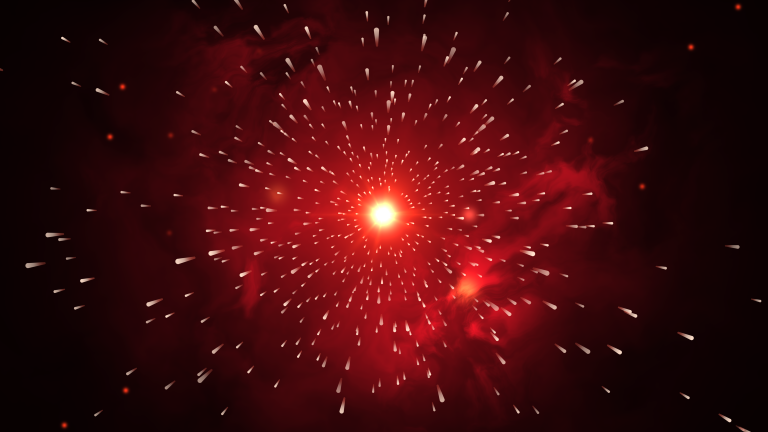
A Shadertoy shader for this background:

```glsl
// A burst of light at the centre of a red nebula, with star streaks flying outward.
// The clouds are layered value noise inside soft masks; the streaks are tapered
// segments in jittered polar cells, and the core is a sum of radial falloffs.

#define CENTER vec2(-0.002, 0.003)
#define STAR_LAYERS 4
#define STAR_SPOKES 40.0
#define RING_SIZE 0.072
#define STAR_COLOR vec3(1.0, 0.88, 0.80)
#define CLOUD_COLOR vec3(1.0, 0.09, 0.16)
#define EMBER_COLOR vec3(0.9, 0.20, 0.08)
#define GLOW_SIZE 0.42
#define CLOUD_SCALE 5.0
#define TAU 6.28318

float hash(vec2 p) {
    return fract(sin(dot(p, vec2(127.1, 311.7))) * 43758.55);
}

float noise(vec2 p) {
    vec2 i = floor(p), f = fract(p);
    f = f * f * (3.0 - 2.0 * f);
    return mix(mix(hash(i), hash(i + vec2(1, 0)), f.x),
               mix(hash(i + vec2(0, 1)), hash(i + vec2(1, 1)), f.x), f.y);
}

float fbm(vec2 p) {
    float sum = 0.0, amp = 0.5;
    for (int i = 0; i < 5; i++) {
        sum += amp * noise(p);
        p = mat2(1.6, 1.2, -1.2, 1.6) * p + 7.3;
        amp *= 0.5;
    }
    return sum;
}

// Soft round mask of the given radius
float blob(vec2 p, vec2 c, float radius) {
    vec2 d = (p - c) / radius;
    return exp(-dot(d, d));
}

vec3 nebula(vec2 p) {
    vec2 warp = vec2(fbm(p * 4.0 + 3.0), fbm(p * 4.0 + 19.0)) - 0.5;
    float cloud = fbm(p * CLOUD_SCALE + warp * 2.0);
    float wisps = smoothstep(0.40, 0.80, fbm(p * 11.0 + warp * 5.0 + 40.0));

    // Broad red light, broken up toward its rim
    float r = length(p * vec2(0.88, 1.0));
    float light = 0.55 * exp(-pow(r / GLOW_SIZE, 2.0));
    light *= mix(1.0, 0.25 + 1.5 * cloud, smoothstep(0.05, 0.35, r));
    light += 0.05 * cloud * exp(-r * r * 2.0) + 0.022;

    // Brighter clumps around the burst
    float clumps = blob(p, vec2(-0.27, 0.07), 0.13) + blob(p, vec2(0.20, -0.18), 0.14)
                 + blob(p, vec2(0.15, -0.35), 0.13) + blob(p, vec2(0.44, 0.14), 0.18)
                 + 0.7 * blob(p, vec2(-0.27, 0.38), 0.16) + 0.6 * blob(p, vec2(-0.27, -0.17), 0.13)
                 + 0.6 * blob(p, vec2(-0.70, 0.05), 0.04);
    vec3 col = CLOUD_COLOR * (light + 0.42 * clumps * wisps);

    // Small golden and rosy knots
    float gold = blob(p, vec2(-0.245, 0.048), 0.022) + blob(p, vec2(0.19, -0.176), 0.028);
    col += vec3(0.55, 0.42, 0.15) * gold * (0.35 + wisps);
    col += vec3(0.5, 0.24, 0.18) * blob(p, vec2(0.20, 0.0), 0.016);
    return col;
}

// One layer of radial streaks: x is coverage, y runs from tail to head
vec2 streaks(vec2 p, float layer, float px) {
    float spin = hash(vec2(layer, 4.7));
    float turn = fract(atan(p.y, p.x) / TAU + spin);
    float ringShift = layer / float(STAR_LAYERS);
    vec2 cell = floor(vec2(turn * STAR_SPOKES, length(p) / RING_SIZE + ringShift));
    vec2 seed = cell + layer * 57.0;

    float angle = ((cell.x + mix(0.25, 0.75, hash(seed))) / STAR_SPOKES - spin) * TAU;
    float head = (cell.y - ringShift + mix(0.66, 0.88, hash(seed + 11.3))) * RING_SIZE;
    float chance = mix(0.62, 0.13, smoothstep(0.22, 0.55, head));
    if (head < 0.06 || hash(seed + 23.9) > chance) return vec2(0.0);

    // Size grows outward, with a few much larger stars
    float size = pow(hash(seed + 37.1), 5.0);
    float grow = smoothstep(0.0, 0.6, head);
    float len = mix(0.009, 0.032, grow) * (0.6 + 0.7 * size);
    float width = mix(0.0013, 0.0024, grow) + 0.0036 * size * smoothstep(0.08, 0.3, head);

    vec2 dir = vec2(cos(angle), sin(angle));
    float along = clamp((dot(p, dir) - head + len) / len, 0.0, 1.0);
    float dist = length(p - dir * (head - len + along * len));
    float edge = width * mix(0.4, 1.0, along);
    float cover = 1.0 - smoothstep(edge - 0.5 * px, edge + 0.8 * px, dist);
    return vec2(cover * mix(0.55, 1.0, hash(seed + 51.7)), along);
}

// Sparse glowing sparks in the dark outskirts
float embers(vec2 p) {
    vec2 cell = floor(p * 9.0);
    vec2 spot = (cell + 0.3 + 0.4 * vec2(hash(cell + 2.1), hash(cell + 8.4))) / 9.0;
    return step(0.88, hash(cell + 71.0)) * blob(p, spot, 0.006) * smoothstep(0.4, 0.7, length(p));
}

vec3 core(vec2 p) {
    float r = length(p), a = atan(p.y, p.x);
    float rays = pow(0.5 + 0.5 * sin(a * 7.0 + 2.0 * sin(a * 3.0)), 4.0);
    vec3 col = vec3(1.6, 1.35, 1.0) * exp(-pow(r / 0.031, 2.0));
    col += vec3(0.95, 0.42, 0.12) * exp(-r / 0.042) * (0.85 + 0.5 * rays);
    col += vec3(0.22, 0.04, 0.01) * exp(-r / 0.12);
    // Thin horizontal flare
    col += vec3(0.5, 0.2, 0.06) * exp(-abs(p.y) / 0.006 - abs(p.x) / 0.07);
    return col;
}

void mainImage(out vec4 fragColor, in vec2 fragCoord) {
    float px = 1.0 / iResolution.y;
    vec2 p = (fragCoord - 0.5 * iResolution.xy) * px - CENTER;

    vec3 col = nebula(p) + EMBER_COLOR * embers(p);
    for (int i = 0; i < STAR_LAYERS; i++) {
        vec2 star = streaks(p, float(i) + 1.0, px);
        vec3 tint = mix(vec3(0.85, 0.35, 0.28), STAR_COLOR, smoothstep(0.0, 0.7, star.y));
        col = mix(col, tint, star.x * mix(0.45, 1.0, star.y));
    }
    col += core(p);
    fragColor = vec4(clamp(col, 0.0, 1.0), 1.0);
}
```
